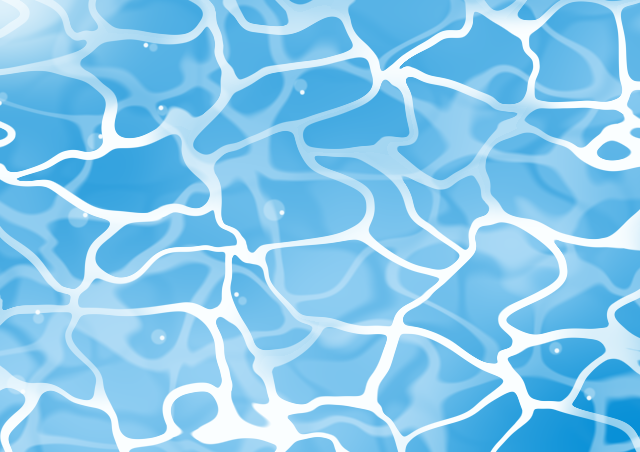
Write a WebGL 1 fragment shader that draws this texture.

```glsl
precision highp float;
// Sunlit pool water: a crisp web of light over a blurred web and soft shadows.
// Each web is a warped Voronoi diagram whose cell borders are blended with a
// smooth minimum; dividing by its slope keeps the crisp strands slender.

#define WEB_SCALE vec2(4.2, 5.5)  // cells per canvas height
#define STRAND_WIDTH 0.0072       // half width, in canvas heights
#define WEB_ROUND 15.0            // lower values give fuller joints
#define WARP 0.74                 // waviness of the strands
#define BLUR_ALPHA 0.50
#define SHADOW_ALPHA 0.50
#define BUBBLES 13

uniform vec2 u_resolution;

const vec3 DEEP  = vec3(0.02, 0.56, 0.84);
const vec3 BLUE  = vec3(0.19, 0.63, 0.87);
const vec3 PALE  = vec3(0.59, 0.82, 0.955);
const vec3 MIST  = vec3(0.80, 0.91, 0.98);
const vec3 LIGHT = vec3(0.98, 0.995, 1.0);

vec2 hash2(vec2 p) {
  vec3 q = fract(p.xyx * vec3(0.1031, 0.1030, 0.0973));
  q += dot(q, q.yzx + 33.33);
  return fract((q.xx + q.yz) * q.zy);
}

vec2 noise2(vec2 p) {
  vec2 i = floor(p), f = p - i;
  f = f * f * f * (f * (f * 6.0 - 15.0) + 10.0);
  vec2 low = mix(hash2(i), hash2(i + vec2(1.0, 0.0)), f.x);
  vec2 high = mix(hash2(i + vec2(0.0, 1.0)), hash2(i + 1.0), f.x);
  return mix(low, high, f.y);
}

vec2 site(vec2 cell) {
  return 0.5 + 0.8 * (hash2(cell) - 0.5);
}

// x: rounded distance to the cell border, y: random tone of the cell
vec2 web(vec2 p) {
  p += WARP * (noise2(p * 1.35 + 7.3) - 0.5);
  p += 0.3 * WARP * (noise2(p * 2.7 + 31.7) - 0.5);
  vec2 id = floor(p), f = p - id;
  vec2 home = vec2(0.0), toHome = vec2(0.0);
  float best = 8.0;
  for (int j = -1; j <= 1; j++)
  for (int i = -1; i <= 1; i++) {
    vec2 g = vec2(float(i), float(j));
    vec2 r = g + site(id + g) - f;
    float d = dot(r, r);
    if (d < best) { best = d; home = g; toHome = r; }
  }
  float sum = 0.0;
  for (int j = -2; j <= 2; j++)
  for (int i = -2; i <= 2; i++) {
    vec2 g = home + vec2(float(i), float(j));
    vec2 r = g + site(id + g) - f;
    vec2 gap = r - toHome;
    if (dot(gap, gap) > 0.0001)
      sum += exp(-WEB_ROUND * dot(0.5 * (toHome + r), normalize(gap)));
  }
  return vec2(-log(sum) / WEB_ROUND, hash2(id + home + 5.0).x);
}

float glow(vec2 p, vec2 centre, float radius) {
  vec2 d = (p - centre) / radius;
  return exp(-dot(d, d));
}

// Broad light: pale patches, a bright upper left and a deep lower right
vec3 water(vec2 uv, float tone) {
  float pale = 0.17 + 0.70 * glow(uv, vec2(0.45, 0.16), 0.36)
             + 0.60 * glow(uv, vec2(0.78, 0.50), 0.26)
             + 0.55 * glow(uv, vec2(0.02, 0.16), 0.22)
             + 0.50 * glow(uv, vec2(0.98, 0.86), 0.24);
  pale += 0.45 * (noise2(uv * vec2(6.0, 5.0) + 2.0).x - 0.5) + 0.22 * (tone - 0.5);
  vec3 c = mix(BLUE, PALE, clamp(pale, 0.0, 1.0));
  c = mix(c, LIGHT, 0.85 * glow(uv, vec2(0.0, 1.0), 0.18));
  return mix(c, DEEP, 0.97 * glow(uv, vec2(1.0, 0.03), 0.27));
}

void main() {
  vec2 uv = gl_FragCoord.xy / u_resolution;
  vec2 p = gl_FragCoord.xy / u_resolution.y;
  float pixel = 1.0 / u_resolution.y;
  vec2 q = p * WEB_SCALE, start = vec2(3.2, 11.6), h = vec2(0.002, 0.0);
  vec2 sharp = web(q + start);
  vec3 c = water(uv, sharp.y);

  // Soft shadows and the blurred web on the pool floor
  vec2 patches = noise2(p * 3.5 + 17.0);
  float shade = 1.0 - smoothstep(0.0, 0.13, web(q * 0.95 + vec2(41.3, 23.8)).x);
  c = mix(c, BLUE - vec3(0.05, 0.03, 0.02), SHADOW_ALPHA * shade * patches.x);
  float blurred = 1.0 - smoothstep(0.025, 0.085, web(q * 0.9 + vec2(19.4, 37.1)).x);
  c = mix(c, MIST, BLUR_ALPHA * blurred * (0.35 + 0.9 * patches.y));

  // Crisp web: slope turns cell distance into canvas distance
  vec2 slope = vec2(web(q + start + h * WEB_SCALE.x).x,
                    web(q + start + h.yx * WEB_SCALE.y).x) - sharp.x;
  float reach = sharp.x / clamp(length(slope) / h.x, 2.8, 14.0);
  float width = STRAND_WIDTH * (0.55 + 0.9 * noise2(p * 5.0 + 9.0).x);
  float strand = 1.0 - smoothstep(width - 0.7 * pixel, width + 0.7 * pixel, reach);
  float fade = noise2(p * 4.5 + 53.0).y + 0.5 * (0.5 - uv.y);
  c = mix(c, LIGHT, strand * mix(0.5, 1.0, smoothstep(0.25, 0.7, fade)));

  // Bubbles: a faint disc, each with a small bright bead beside it
  for (int k = 0; k < BUBBLES; k++) {
    vec2 place = hash2(vec2(float(k) + 3.0, 71.0));
    vec2 s = hash2(vec2(float(k) + 3.0, 137.0));
    vec2 centre = place * vec2(u_resolution.x / u_resolution.y, 1.0);
    float radius = mix(0.009, 0.024, s.x * s.x);
    float disc = 1.0 - smoothstep(radius - 0.003, radius + 0.003, distance(p, centre));
    c = mix(c, LIGHT, 0.28 * disc);
    float bead = distance(p, centre + 0.035 * (s - 0.5));
    c = mix(c, LIGHT, 0.95 * (1.0 - smoothstep(0.005 - pixel, 0.005 + pixel, bead)));
  }
  gl_FragColor = vec4(c, 1.0);
}
```
